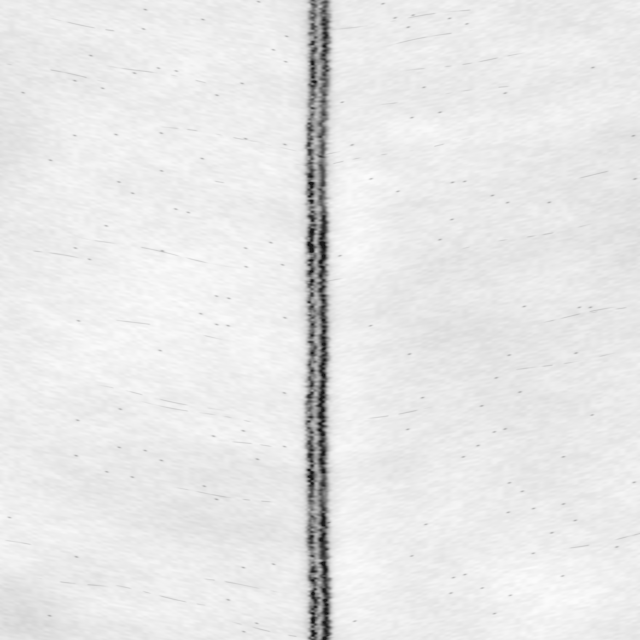
Write a WebGL 2 fragment shader that draws this texture.

```glsl
#version 300 es
precision highp float;
// Pale, brushed surface split by a dark, frayed vertical seam of two strands.
// Sheared value noise makes the grain, Gaussian blobs the tone, layered sines
// the seam's drift; looped scratches and cellular flecks add fine wear.

uniform vec2 u_resolution;
out vec4 fragColor;

const float BASE_TONE = 0.925;
const float GRAIN_SLOPE = 0.17;
const vec2 GRAIN_SCALE = vec2(110.0, 300.0);
const float GRAIN_AMOUNT = 0.065;
const float MOTTLE_AMOUNT = 0.07;
const float SEAM_X = 0.4965;
const float LEFT_X = 0.4870;
const float RIGHT_X = 0.5055;
const float LEFT_WIDTH = 0.0062;
const float RIGHT_WIDTH = 0.0068;
const float LEFT_DARK = 0.60;
const float RIGHT_DARK = 0.66;
const float HALO_WIDTH = 0.020;
const float HALO_DARK = 0.15;
const int SCRATCHES = 32;
const float SCRATCH_DARK = 0.10;
const vec2 FLECK_CELLS = vec2(46.0, 70.0);
const float FLECK_DARK = 0.20;

float hash(vec2 p) {
    vec3 q = fract(vec3(p.xyx) * 0.1031);
    q += dot(q, q.yzx + 33.33);
    return fract((q.x + q.y) * q.z);
}

float noise(vec2 p) {
    vec2 i = floor(p), f = fract(p);
    f = f * f * (3.0 - 2.0 * f);
    return mix(mix(hash(i), hash(i + vec2(1, 0)), f.x),
               mix(hash(i + vec2(0, 1)), hash(i + vec2(1, 1)), f.x), f.y);
}

float fbm(vec2 p) {
    float sum = 0.0, amp = 0.5;
    for (int i = 0; i < 4; i++) {
        sum += amp * noise(p);
        p = p * 2.03 + 17.1;
        amp *= 0.5;
    }
    return sum / 0.9375;
}

float bell(float d, float width) {
    d /= width;
    return exp(-d * d);
}

float blob(vec2 p, vec2 center, vec2 radius) {
    vec2 d = (p - center) / radius;
    return exp(-dot(d, d));
}

// Broad light and dark areas
float broadTone(vec2 p) {
    float light = 0.035 * blob(p, vec2(0.24, 0.53), vec2(0.20, 0.12))
                + 0.030 * blob(p, vec2(0.08, 0.72), vec2(0.07, 0.04))
                + 0.035 * blob(p, vec2(0.55, 0.64), vec2(0.05, 0.20))
                + 0.030 * blob(p, vec2(0.64, 0.80), vec2(0.05, 0.02))
                + 0.030 * blob(p, vec2(0.85, 0.07), vec2(0.10, 0.06))
                + 0.030 * blob(p, vec2(0.54, 0.22), vec2(0.05, 0.20));
    float dark = 0.035 * blob(p, vec2(0.36, 0.19), vec2(0.16, 0.07))
               + 0.060 * blob(p, vec2(0.03, 0.03), vec2(0.08, 0.06))
               + 0.035 * blob(p, vec2(0.00, 0.80), vec2(0.08, 0.20))
               + 0.030 * blob(p, vec2(0.72, 0.48), vec2(0.20, 0.20))
               + 0.035 * blob(p, vec2(1.00, 0.68), vec2(0.10, 0.16));
    return light - dark;
}

// Thin broken scratches that follow the grain on either side
float scratches(vec2 p, vec2 g) {
    float ink = 0.0;
    for (int i = 0; i < SCRATCHES; i++) {
        float k = float(i);
        vec2 c = vec2(hash(vec2(k, 3.7)), hash(vec2(k, 9.2)));
        float halfLength = mix(0.04, 0.16, hash(vec2(k, 5.1)));
        float bend = 0.002 * sin(p.x * 31.0 + k) + 0.03 * (p.x - c.x) * sin(k * 2.4);
        float reach = 1.0 - smoothstep(0.5, 1.0, abs(p.x - c.x) / halfLength);
        float gaps = smoothstep(0.35, 0.75, noise(vec2(p.x * 70.0, k * 7.0)));
        ink = max(ink, bell(g.y - c.y - bend, 0.0012) * reach * gaps);
    }
    return ink;
}

// Sparse flecks, one candidate per cell
float flecks(vec2 g) {
    vec2 cell = floor(g * FLECK_CELLS), f = fract(g * FLECK_CELLS);
    vec2 c = 0.3 + 0.4 * vec2(hash(cell + 4.1), hash(cell + 8.6));
    vec2 d = (f - c) / vec2(0.14, 0.10);
    return step(0.955, hash(cell + 21.3)) * exp(-dot(d, d));
}

// Darkness of the two strands and their soft halo
float seam(vec2 p) {
    float drift = 0.0016 * sin(p.y * 13.0 + 1.2) + 0.0010 * sin(p.y * 31.0)
                + 0.0018 * cos(p.y * 6.283);
    float fray = 0.005 * (noise(p * vec2(60.0, 210.0)) - 0.5);
    float x = p.x - drift + fray;
    float dashes = noise(p * vec2(170.0, 290.0));
    float leftPatch = mix(0.45, 1.1, noise(vec2(2.0, p.y * 24.0)));
    float rightPatch = mix(0.65, 1.1, noise(vec2(8.0, p.y * 13.0)));
    float left = LEFT_DARK * leftPatch * bell(x - LEFT_X, LEFT_WIDTH) * mix(0.45, 1.45, dashes);
    float right = RIGHT_DARK * rightPatch * bell(x - RIGHT_X, RIGHT_WIDTH) * mix(0.75, 1.2, dashes);
    float halo = HALO_DARK * bell(p.x - SEAM_X, HALO_WIDTH) * mix(0.6, 1.3, dashes);
    return left + right + halo;
}

void main() {
    vec2 p = gl_FragCoord.xy / u_resolution;
    vec2 g = vec2(p.x, p.y - GRAIN_SLOPE * abs(p.x - 0.5));
    float tone = BASE_TONE + broadTone(p);
    tone += MOTTLE_AMOUNT * (fbm(g * vec2(7.0, 20.0)) - 0.5);
    tone += GRAIN_AMOUNT * (0.6 * noise(g * GRAIN_SCALE) + 0.4 * noise(g * GRAIN_SCALE * 0.47 + 5.0) - 0.5);
    tone -= SCRATCH_DARK * scratches(p, g) + FLECK_DARK * flecks(g);
    tone = min(tone, 0.985) - seam(p);
    fragColor = vec4(vec3(clamp(tone, 0.1, 1.0)), 1.0);
}
```
